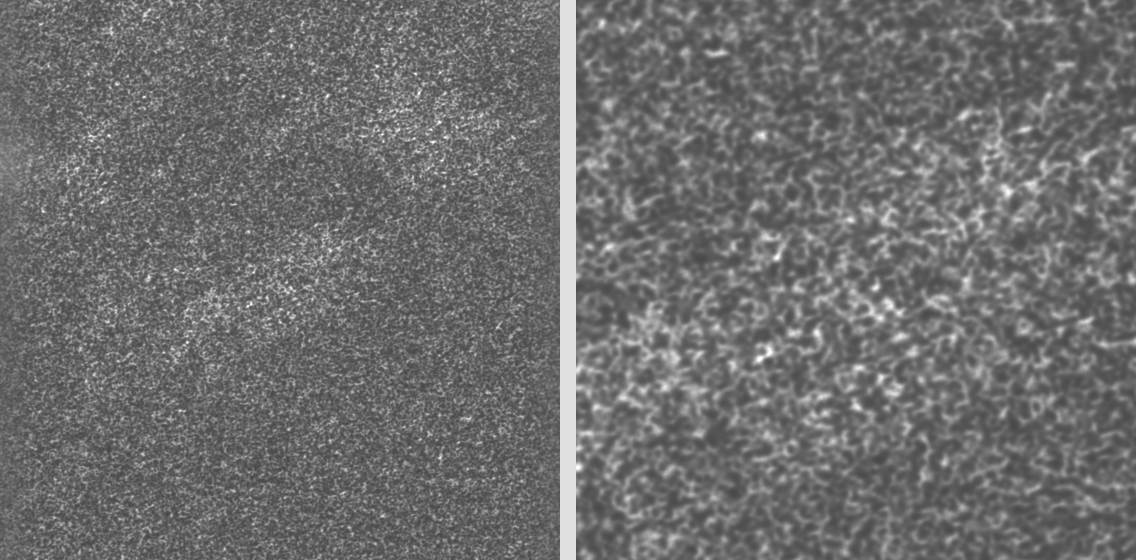
Left, the full canvas; right, a detail of the centre.
Give the GLSL for this texture, as a WebGL 2 fragment shader.

```glsl
#version 300 es
precision highp float;
precision highp int;

// Grey speckle with soft pale clouds drifting along a rising diagonal.
// Gaussian-filtered lattice noise gives grains and faint slanted streaks;
// an exponential turns them into a skewed tone range with bright sparks.

uniform vec2 u_resolution;
out vec4 fragColor;

// Tone
const float FLOOR_TONE = 0.25;
const float SPREAD = 0.138;
const float CONTRAST = 0.45;
const float EDGE_CONTRAST = 0.27;
const float EDGE_WIDTH = 0.08;

// Grain and streaks, in cells per canvas width
const vec2 GRAIN_CELLS = vec2(365.0, 395.0);
const vec2 STREAK_CELLS = vec2(160.0, 370.0);
const float STREAK_ANGLE = 0.27;
const float STREAK_SHARE = 0.33;
const float KERNEL = 1.4;

// Clouds
const float CLOUD_GAIN = 1.0;
const float CLOUD_ANGLE = 0.64;
const vec2 CLOUD_CELLS = vec2(8.0, 11.0);
const vec2 BAND_CENTRE = vec2(0.52, 0.57);
const float BAND_WIDTH = 0.12;
const float SHELF_HEIGHT = 0.71;
const float SHELF_WIDTH = 0.10;
const vec2 GLOW_CENTRE = vec2(0.0, 0.71);
const vec2 GLOW_SIZE = vec2(0.09, 0.06);
const float GLOW_TONE = 0.10;

float hash(ivec2 cell, uint seed) {
    uvec2 q = uvec2(cell) * uvec2(1597u, 7919u);
    uint h = (q.x ^ (q.y + seed * 6271u)) * 74779u;
    h = (h ^ (h >> 15u)) * 26699u;
    h = (h ^ (h >> 13u)) * 92821u;
    h ^= h >> 16u;
    return float(h & 65535u) / 65535.0;
}

vec2 rotate(vec2 p, float angle) {
    float c = cos(angle), s = sin(angle);
    return vec2(c * p.x + s * p.y, c * p.y - s * p.x);
}

// Lattice noise of zero mean and unit variance
float gaussNoise(vec2 p, uint seed) {
    ivec2 cell = ivec2(floor(p));
    vec2 f = fract(p);
    float sum = 0.0, power = 0.0;
    for (int y = -1; y <= 2; y++) {
        for (int x = -1; x <= 2; x++) {
            vec2 d = vec2(x, y) - f;
            float w = exp(-KERNEL * dot(d, d));
            sum += w * (hash(cell + ivec2(x, y), seed) - 0.5);
            power += w * w;
        }
    }
    return sum * sqrt(12.0 / power);
}

// Sum of octaves, close to unit variance
float fbm(vec2 p, uint seed) {
    float sum = 0.0, amp = 0.75;
    for (uint i = 0u; i < 4u; i++) {
        sum += amp * gaussNoise(p, seed + i);
        p = rotate(p, 0.5) * 2.1;
        amp *= 0.6;
    }
    return sum;
}

float bell(float x) {
    return exp(-x * x);
}

// Cloud cover: patchy noise gathered on a diagonal band and a left shelf
float cloudCover(vec2 uv) {
    vec2 along = rotate(uv - BAND_CENTRE, CLOUD_ANGLE);
    float band = bell(along.y / BAND_WIDTH) * bell(along.x / 0.6);
    float shelf = bell((uv.y - SHELF_HEIGHT) / SHELF_WIDTH)
                * (1.0 - smoothstep(0.4, 0.7, uv.x));
    float upper = 0.25 * smoothstep(0.45, 0.9, uv.y);
    float place = max(max(band, 0.9 * shelf), upper) + 0.05;
    float patches = smoothstep(-0.7, 1.9, fbm(along * CLOUD_CELLS, 11u));
    return place * patches;
}

void main() {
    vec2 uv = gl_FragCoord.xy / u_resolution;

    // Fine grain mixed with slanted streaks
    vec2 slanted = rotate(uv, STREAK_ANGLE);
    float grain = gaussNoise(slanted * GRAIN_CELLS, 1u);
    float streak = gaussNoise(slanted * STREAK_CELLS, 2u);
    float speckle = grain * sqrt(1.0 - STREAK_SHARE * STREAK_SHARE)
                  + streak * STREAK_SHARE;

    // Contrast fades toward the left and right borders
    float inset = min(uv.x, 1.0 - uv.x);
    float contrast = mix(EDGE_CONTRAST, CONTRAST, smoothstep(0.0, EDGE_WIDTH, inset));

    // Clouds lift the speckle, a soft glow lifts the left border
    float lift = 1.0 + CLOUD_GAIN * cloudCover(uv);
    vec2 g = (uv - GLOW_CENTRE) / GLOW_SIZE;
    float tone = FLOOR_TONE + SPREAD * lift * exp(contrast * speckle)
               + GLOW_TONE * exp(-dot(g, g));

    fragColor = vec4(vec3(clamp(tone, 0.0, 1.0)), 1.0);
}
```
